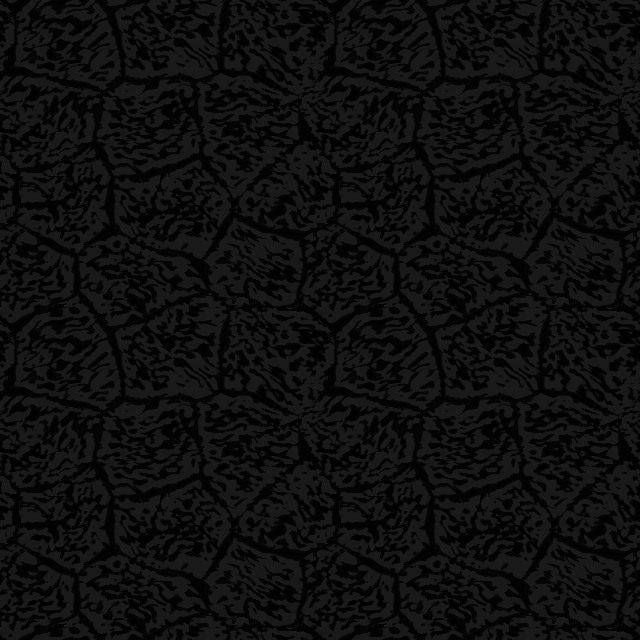
A three.js fragment shader for this texture:

```glsl
varying vec2 vUv;

const vec2 REPEATS = vec2(2.0);
const vec2 STONES = vec2(3.0, 4.0);
const vec3 DARK = vec3(0.02);
const vec3 LIGHT = vec3(0.10);

vec2 hash2(vec2 p) {
  vec3 q = fract(p.xyx * vec3(0.1031, 0.1030, 0.0973));
  q += dot(q, q.yzx + 33.33);
  return fract((q.xx + q.yz) * q.zy);
}

float cornerSlope(vec2 cell, vec2 offset, vec2 period) {
  float angle = 6.28319 * hash2(mod(cell, period) + 7.0).x;
  return dot(vec2(cos(angle), sin(angle)), offset);
}

// Gradient noise that wraps after a whole number of cells
float gradientNoise(vec2 p, vec2 period) {
  vec2 i = floor(p);
  vec2 f = p - i;
  vec2 u = f * f * f * (f * (f * 6.0 - 15.0) + 10.0);
  vec2 e = vec2(1.0, 0.0);
  float low = mix(cornerSlope(i, f, period),
                  cornerSlope(i + e.xy, f - e.xy, period), u.x);
  float high = mix(cornerSlope(i + e.yx, f - e.yx, period),
                   cornerSlope(i + e.xx, f - e.xx, period), u.x);
  return mix(low, high, u.y);
}

float tileNoise(vec2 p, vec2 cells) {
  return gradientNoise(p * cells, cells);
}

vec2 tileWarp(vec2 p, vec2 cells) {
  return vec2(tileNoise(p, cells), tileNoise(p + vec2(0.37, 0.61), cells));
}

vec2 rotate(vec2 p, float angle) {
  float c = cos(angle);
  float s = sin(angle);
  return vec2(c * p.x - s * p.y, s * p.x + c * p.y);
}

// Vector from p to the centre of a stone in staggered courses
vec2 toStone(vec2 p, vec2 cell) {
  vec2 jitter = 0.2 + 0.6 * hash2(mod(cell, STONES) + 19.0);
  jitter.x += 0.5 * mod(cell.y, 2.0) - 0.25;
  return (cell + jitter) / STONES - p;
}

// Nearest stone: centre vector in xy, wrapped cell in zw
vec4 nearestStone(vec2 p) {
  vec2 base = floor(p * STONES);
  vec4 nearest = vec4(9.0);
  for (int y = -2; y <= 2; y++) {
    for (int x = -2; x <= 2; x++) {
      vec2 cell = base + vec2(float(x), float(y));
      vec2 d = toStone(p, cell);
      if (dot(d, d) < dot(nearest.xy, nearest.xy)) nearest = vec4(d, mod(cell, STONES));
    }
  }
  return nearest;
}

float jointDistance(vec2 p, vec2 centre) {
  vec2 base = floor(p * STONES);
  float nearest = 1.0;
  for (int y = -2; y <= 2; y++) {
    for (int x = -2; x <= 2; x++) {
      vec2 d = toStone(p, base + vec2(float(x), float(y)));
      vec2 gap = d - centre;
      if (dot(gap, gap) > 0.00001) nearest = min(nearest, dot(0.5 * (d + centre), normalize(gap)));
    }
  }
  return nearest;
}

// Pitted grain, turned and stretched differently on each stone
float stoneGrain(vec2 local, vec2 seed) {
  vec2 period = vec2(256.0);
  vec2 q = rotate(local, (seed.x - 0.5) * 1.1);
  vec2 scale = mix(vec2(26.0, 60.0), vec2(46.0, 56.0), seed.y);
  vec2 g = q * scale + seed * 97.0 + 60.0;
  g += 0.5 * gradientNoise(g * 0.45 + 31.0, period);
  float grain = gradientNoise(g, period) + 0.25 * gradientNoise(g * 2.1 + 11.0, period);
  float strata = abs(gradientNoise(q * vec2(6.0, 15.0) + seed * 53.0 + 40.0, period));
  return grain - 0.3 * (1.0 - smoothstep(0.0, 0.07, strata));
}

void main() {
  vec2 p = fract(vUv * REPEATS);
  vec2 bent = p + 0.05 * tileWarp(p, vec2(5.0)) + 0.009 * tileWarp(p, vec2(24.0));

  vec4 stone = nearestStone(bent);
  float edge = jointDistance(bent, stone.xy);
  vec2 seed = hash2(stone.zw + 41.0);

  // Grain with worn patches and a raised rim beside each joint
  float relief = stoneGrain(-stone.xy, seed) + 0.03;
  relief += 0.3 * tileNoise(p, vec2(8.0, 11.0));
  float rim = (edge - 0.021) / 0.008;
  relief += 0.3 * exp(-rim * rim);

  // Joints of uneven width, closing up in places
  float halfWidth = 0.008 + 0.014 * tileNoise(p, vec2(9.0));
  relief = min(relief, (edge - halfWidth) * 40.0);

  float mask = smoothstep(-0.07, 0.07, relief);
  vec3 face = LIGHT * (1.0 + 0.08 * tileNoise(p, vec2(30.0)));
  vec3 hollow = DARK * (1.0 - 0.6 * smoothstep(0.1, 0.4, -relief));
  gl_FragColor = vec4(mix(hollow, face, mask), 1.0);
}
```
